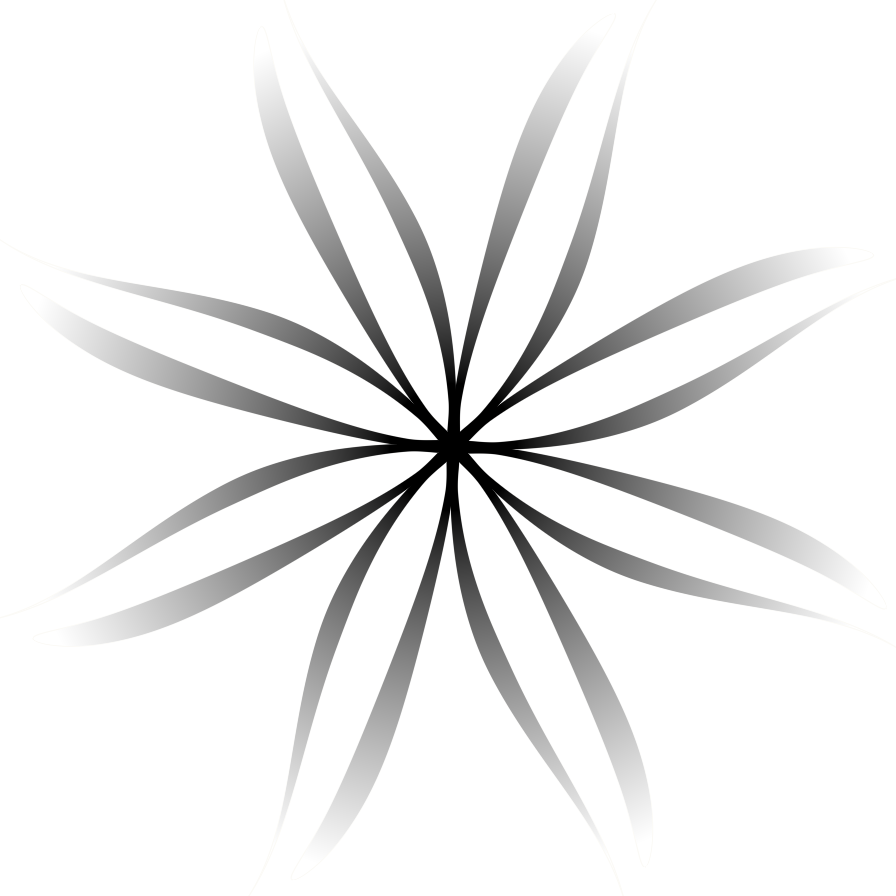
This background is drawn by a Shadertoy shader. Its source:

```glsl
const vec2 CENTER = vec2(0.5059, 0.5013);
const float REACH = 0.5208;          // flower radius in canvas units
const float PETALS = 8.0;
const float SECTOR = 6.2831853 / PETALS;

// Strand bearing in degrees, as cubic coefficients of the radius
const vec4 WIDE_BEND = vec4(44.0, -48.05, 65.7, -37.35);
const vec4 THIN_BEND = vec4(-1.0, 16.4, 34.2, -28.8);
const float WIDE_TIP = 0.99;
const float THIN_TIP = 1.07;

// Half widths, relative to the flower radius
const float STEM_WIDTH = 0.008;
const float WIDE_SWELL = 0.0288;
const float THIN_SWELL = 0.0175;
const float HUB_SWELL = 0.0075;

// Ink fades from black at the hub to the paper at the tips
const float FADE_START = 0.137;
const float FADE_END = 0.94;
const float FADE_POWER = 0.75;
const vec3 PAPER = vec3(1.0);
const vec3 INK = vec3(0.0);
const vec3 OUTLINE = vec3(0.985, 0.98, 0.965);

float wideHalfWidth(float r) {
    float body = STEM_WIDTH + WIDE_SWELL * smoothstep(0.05, 0.8, r);
    return body * sqrt(max(0.0, 1.0 - pow(r / WIDE_TIP, 6.0)));
}

float thinHalfWidth(float r) {
    float body = STEM_WIDTH + THIN_SWELL * smoothstep(0.05, 0.5, r);
    return body * (1.0 - smoothstep(0.4, THIN_TIP, r));
}

// Signed distance along the arc to a strand repeated around the hub
float strandDistance(float r, float angle, vec4 bend, float halfWidth, float tip) {
    float bearing = radians(dot(bend, vec4(1.0, r, r * r, r * r * r)));
    float offset = mod(angle - bearing + 0.5 * SECTOR, SECTOR) - 0.5 * SECTOR;
    return max(r * abs(offset) - halfWidth, r - tip);
}

void mainImage(out vec4 fragColor, in vec2 fragCoord) {
    float size = min(iResolution.x, iResolution.y);
    vec2 uv = (fragCoord - 0.5 * iResolution.xy) / size + 0.5;
    vec2 p = (uv - CENTER) / REACH;
    float pixel = 1.0 / (size * REACH);
    float r = length(p);
    float angle = atan(p.y, p.x + 1e-6);

    // Two strands per petal, thickened where they meet
    float hub = HUB_SWELL * (1.0 - smoothstep(0.0, 0.1, r));
    float wide = strandDistance(r, angle, WIDE_BEND, wideHalfWidth(r) + hub, WIDE_TIP);
    float thin = strandDistance(r, angle, THIN_BEND, thinHalfWidth(r) + hub, THIN_TIP);
    float d = min(wide, thin);

    // Radial ink gradient and a faint rim at the pale tips
    float fade = pow(clamp((r - FADE_START) / (FADE_END - FADE_START), 0.0, 1.0), FADE_POWER);
    float cover = 1.0 - smoothstep(-0.7 * pixel, 0.7 * pixel, d);
    float rim = 1.0 - smoothstep(0.0, 1.2 * pixel, abs(d));
    vec3 color = mix(PAPER, mix(INK, PAPER, fade), cover);
    color = min(color, mix(PAPER, OUTLINE, rim));

    fragColor = vec4(color, 1.0);
}
```
